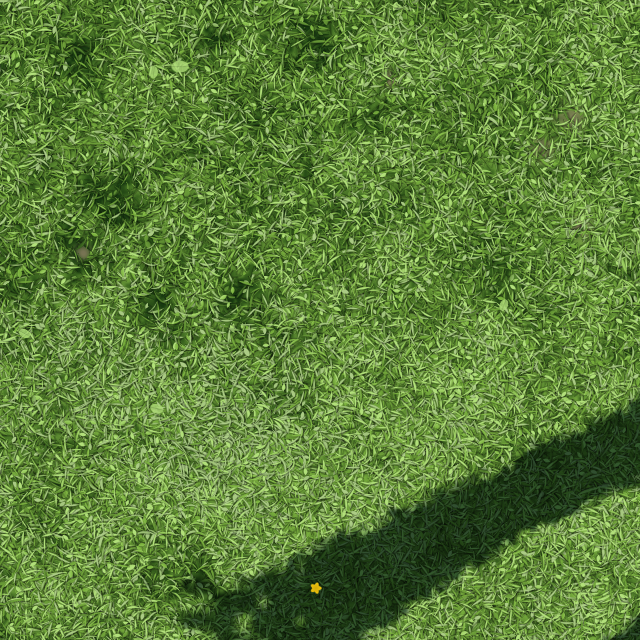
Give the GLSL for this texture, as a WebGL 2 fragment shader.

```glsl
#version 300 es
precision highp float;
uniform vec2 u_resolution;
out vec4 fragColor;

const int LAYERS = 10;
const float COARSE_CELLS = 42.0;
const float FINE_CELLS = 78.0;
const float BLADE_REACH = 0.92;
const float BLADE_WIDTH = 0.09;
const float SHADOW_SOFTNESS = 0.014;
const float SUN_GAIN = 1.06;
const vec3 DEEP = vec3(0.09, 0.21, 0.06);
const vec3 DARK = vec3(0.21, 0.36, 0.11);
const vec3 MID = vec3(0.36, 0.53, 0.19);
const vec3 FRESH = vec3(0.46, 0.66, 0.23);
const vec3 BRIGHT = vec3(0.66, 0.83, 0.45);
const vec3 DRY = vec3(0.63, 0.74, 0.50);
const vec3 SOIL = vec3(0.47, 0.44, 0.33);
const vec3 PETAL = vec3(0.96, 0.78, 0.05);
const vec3 SHADE_TINT = vec3(0.30, 0.41, 0.38);
const vec2 FLOWER = vec2(0.4935, 0.081);

// Centre and radius of each feature
const vec3 GAPS[11] = vec3[11](
  vec3(0.18, 0.68, 0.05), vec3(0.13, 0.60, 0.05), vec3(0.24, 0.52, 0.045),
  vec3(0.78, 0.55, 0.035), vec3(0.38, 0.545, 0.05), vec3(0.13, 0.91, 0.05),
  vec3(0.56, 0.81, 0.03), vec3(0.30, 0.09, 0.05), vec3(0.48, 0.94, 0.05),
  vec3(0.03, 0.55, 0.04), vec3(0.33, 0.96, 0.04));
const vec3 EARTH[5] = vec3[5](
  vec3(0.892, 0.818, 0.024), vec3(0.845, 0.768, 0.020), vec3(0.91, 0.645, 0.018),
  vec3(0.61, 0.876, 0.014), vec3(0.13, 0.605, 0.012));
const vec3 LEAVES[5] = vec3[5](
  vec3(0.284, 0.896, 0.013), vec3(0.24, 0.885, 0.009), vec3(0.243, 0.362, 0.010),
  vec3(0.788, 0.525, 0.009), vec3(0.04, 0.478, 0.009));

float hash(vec2 p) {
  return fract(sin(dot(p, vec2(127.1, 311.7))) * 43758.5);
}

float noise(vec2 p) {
  vec2 i = floor(p), f = fract(p);
  f = f * f * (3.0 - 2.0 * f);
  return mix(mix(hash(i), hash(i + vec2(1, 0)), f.x),
             mix(hash(i + vec2(0, 1)), hash(i + vec2(1, 1)), f.x), f.y);
}

mat2 rotation(float a) {
  return mat2(cos(a), sin(a), -sin(a), cos(a));
}

float blob(vec2 uv, vec3 spot) {
  vec2 d = (uv - spot.xy) / spot.z;
  return exp(-dot(d, d));
}

vec3 grassColor(float tone) {
  float t = clamp(tone, 0.0, 1.0) * 4.0;
  vec3 c = mix(DEEP, DARK, clamp(t, 0.0, 1.0));
  c = mix(c, MID, clamp(t - 1.0, 0.0, 1.0));
  c = mix(c, FRESH, clamp(t - 2.0, 0.0, 1.0));
  return mix(c, BRIGHT, clamp(t - 3.0, 0.0, 1.0));
}

// Diagonal cast shadow, its ragged left end and the corner shadow
float castShadow(vec2 uv) {
  float rag = (noise(uv * 90.0) - 0.5) * 0.022 + (noise(uv * 24.0) - 0.5) * 0.018;
  float slope = 0.5 * (1.0 - uv.x);
  float upper = max(0.382 - slope, 0.10) + 0.02 * blob(vec2(uv.x, 0), vec3(0.51, 0, 0.08));
  float lower = 0.25 - slope - 0.2 * max(0.73 - uv.x, 0.0);
  float band = min(upper - uv.y, uv.y - lower) + rag;
  float left = smoothstep(0.22, 0.45, uv.x + (noise(uv * 34.0) - 0.5) * 0.28);
  float corner = (uv.x - 0.95) * 0.86 - uv.y + rag;
  return max(smoothstep(-SHADOW_SOFTNESS, SHADOW_SOFTNESS, band) * left,
             smoothstep(-SHADOW_SOFTNESS, SHADOW_SOFTNESS, corner));
}

void main() {
  vec2 uv = gl_FragCoord.xy / u_resolution;
  float pixel = 1.0 / min(u_resolution.x, u_resolution.y);

  // Regional growth
  float patches = noise(uv * 13.0 + 3.0) * 0.4 + noise(uv * 29.0) * 0.35 + noise(uv * 58.0) * 0.25;
  float gap = 0.0, earth = 0.0;
  for (int i = 0; i < 11; i++) gap = max(gap, blob(uv, GAPS[i]));
  for (int i = 0; i < 5; i++) earth = max(earth, blob(uv, EARTH[i]));
  gap *= 0.5 + noise(uv * 32.0 + 5.0);
  earth *= 0.5 + 0.7 * noise(uv * 60.0);
  float dryness = max(blob(uv, vec3(0.13, 0.43, 0.14)), blob(uv, vec3(0.36, 0.34, 0.15)));
  float calm = smoothstep(0.75, 0.2, uv.y);
  float cover = 0.76 + 0.3 * (patches - 0.5) - 0.35 * gap - 0.5 * earth + 0.08 * calm;
  float light = (patches - 0.5) * 0.5 - 0.28 * gap + 0.12 * calm + 0.09 * (uv.x - 0.5);
  light += 0.05 * dryness;
  float flow = noise(uv * 5.0 + 8.0) * 5.0;
  vec3 color = mix(grassColor(0.2 + 0.4 * noise(uv * 130.0) + light), SOIL, clamp(earth, 0.0, 0.9));

  // Overlapping curved blades and small leaflets
  for (int k = 0; k < LAYERS; k++) {
    float height = float(k) / float(LAYERS - 1);
    float cells = mix(COARSE_CELLS, FINE_CELLS, fract(float(k) * 0.618));
    vec2 p = rotation(float(k) * 1.3) * uv * cells + float(k) * 17.3;
    float aa = pixel * cells * 0.75;
    for (int j = 0; j < 9; j++) {
      vec2 id = floor(p) + vec2(j % 3 - 1, j / 3 - 1);
      float r = hash(id), s = hash(id + 41.7), v = hash(id + 83.1);
      if (v > cover) continue;
      float angle = flow + (s - 0.5) * 4.6 - float(k) * 0.9;
      vec2 q = rotation(angle) * (p - id - vec2(r, s));
      bool leaflet = fract(r * 7.3) < 0.15;
      float reach = leaflet ? 0.36 : BLADE_REACH * (0.5 + 0.5 * r);
      float along = q.x / reach;
      float side = q.y + (leaflet ? 0.0 : (s - 0.5) * 0.35 * q.x * q.x);
      float width = (leaflet ? 0.17 : BLADE_WIDTH * (0.6 + 0.6 * s)) * (1.0 - along * along);
      if (width <= 0.0) continue;
      color *= 1.0 - 0.23 * smoothstep(width + 0.14, width, abs(side + 0.06));
      float tone = 0.46 + 0.32 * height + (fract(r * 13.7) - 0.5) * 0.8 + light;
      tone += 0.06 * side / width * step(abs(side), width);
      vec3 blade = grassColor(tone);
      float dried = step(fract(s * 11.3), 0.2 + 0.35 * dryness) * smoothstep(0.35, 0.75, tone);
      blade = mix(blade, DRY, dried * 0.85);
      color = mix(color, blade, smoothstep(aa, -aa, abs(side) - width));
    }
  }

  // Broad pale leaves
  for (int i = 0; i < 5; i++) {
    vec2 d = rotation(float(i) * 1.7) * (uv - LEAVES[i].xy) / LEAVES[i].z;
    float leaf = length(d * vec2(1.0, 1.45)) - 1.0 + 0.2 * d.x;
    float vein = 0.12 * smoothstep(0.15, 0.0, abs(d.y));
    color = mix(color, BRIGHT * (0.98 - vein), smoothstep(0.12, -0.12, leaf) * 0.8);
  }

  // Sun, shade and the single flower
  color *= mix(vec3(SUN_GAIN), SHADE_TINT, castShadow(uv));
  vec2 f = uv - FLOWER;
  float petals = length(f) - 0.0075 - 0.0015 * cos(5.0 * atan(f.y, f.x + 0.00001));
  color = mix(color, PETAL * (0.85 + 15.0 * length(f)), smoothstep(pixel, -pixel, petals));
  fragColor = vec4(clamp(color, 0.0, 1.0), 1.0);
}
```
